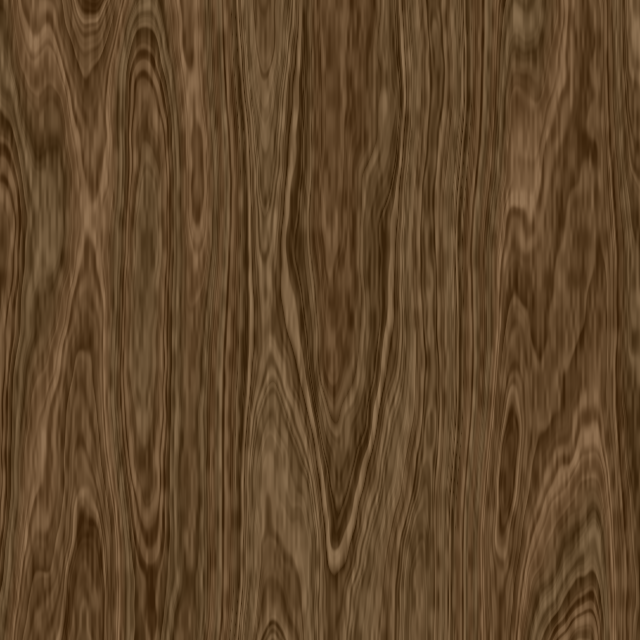
A WebGL 2 fragment shader for this texture:

```glsl
#version 300 es
precision highp float;

uniform vec2 u_resolution;
out vec4 fragColor;

const vec3 DARK_WOOD = vec3(0.245, 0.155, 0.060);
const vec3 LIGHT_WOOD = vec3(0.530, 0.420, 0.300);

// Integer hash of a lattice cell, giving two values in 0..1
vec2 hash2(vec2 cell) {
    uvec2 q = uvec2(ivec2(cell)) * uvec2(1597334673u, 3812015801u);
    uint n = (q.x ^ q.y) * 1597334673u;
    n = (n ^ (n >> 15)) * 2246822519u;
    n ^= n >> 13;
    return vec2(n & 65535u, n >> 16) / 65535.0;
}

vec2 fade(vec2 f) {
    return f * f * f * (f * (f * 6.0 - 15.0) + 10.0);
}

// Value noise in 0..1
float valueNoise(vec2 p) {
    vec2 i = floor(p);
    vec2 w = fade(p - i);
    float low = mix(hash2(i).x, hash2(i + vec2(1, 0)).x, w.x);
    float high = mix(hash2(i + vec2(0, 1)).x, hash2(i + vec2(1, 1)).x, w.x);
    return mix(low, high, w.y);
}

float cornerSlope(vec2 cell, vec2 offset) {
    return dot(hash2(cell) * 2.0 - 1.0, offset);
}

// Gradient noise, roughly -0.7..0.7
float gradientNoise(vec2 p) {
    vec2 i = floor(p);
    vec2 f = p - i;
    vec2 w = fade(f);
    vec2 e = vec2(1, 0);
    float low = mix(cornerSlope(i, f), cornerSlope(i + e.xy, f - e.xy), w.x);
    float high = mix(cornerSlope(i + e.yx, f - e.yx), cornerSlope(i + e.xx, f - e.xx), w.x);
    return mix(low, high, w.y);
}

// Growth height: its contours are the grain lines
float growthField(vec2 p) {
    float sway = 0.045 * gradientNoise(p * vec2(2.0, 2.4) + 31.7);
    float x = p.x + sway;
    float h = 1.35 * gradientNoise(vec2(x * 4.6, p.y * 0.6) + vec2(7.3, 3.4));
    h += 2.2 * valueNoise(vec2(x * 5.3 + 2.6, 19.0));
    h += 0.5 * valueNoise(vec2(x * 13.0 + 8.1, 29.0));
    h += 0.25 * gradientNoise(vec2(x * 6.5, p.y * 1.6) + vec2(51.2, 12.8));
    h += 0.06 * gradientNoise(p * vec2(17.0, 5.0) + 73.1);
    h += 0.022 * gradientNoise(p * vec2(48.0, 16.0) + 17.9);
    return h;
}

// Layered bands along the growth height, faded where finer than a pixel
float ringTone(float t, float footprint) {
    float sum = 0.0;
    float weight = 0.29;
    float scale = 1.0;
    for (int k = 0; k < 4; k++) {
        float visible = 1.0 - smoothstep(0.8, 1.9, footprint * scale);
        sum += weight * visible * (valueNoise(vec2(t * scale, 5.0 + float(k) * 11.0)) - 0.5);
        weight *= 0.97;
        scale *= 2.0;
    }
    return sum;
}

// Occasional narrow dark seams between bands
float seam(float t, float footprint) {
    float ridge = 1.0 - abs(2.0 * valueNoise(vec2(t * 0.9, 83.0)) - 1.0);
    float gate = smoothstep(0.4, 0.7, valueNoise(vec2(t * 0.37, 97.0)));
    return pow(ridge, 10.0) * gate * (1.0 - smoothstep(0.8, 1.8, footprint));
}

// Fine upright fibres and pores
float fibreTone(vec2 p) {
    float fine = valueNoise(p * vec2(270.0, 32.0)) - 0.5;
    float broad = valueNoise(p * vec2(130.0, 12.0) + 40.0) - 0.5;
    return 0.75 * fine + 0.25 * broad;
}

void main() {
    vec2 p = gl_FragCoord.xy / u_resolution.y;

    float t = growthField(p) * 13.0;
    float footprint = fwidth(t);

    float tone = 0.46 + 1.6 * ringTone(t, footprint);
    tone -= 0.42 * seam(t, footprint);
    tone += 0.62 * fibreTone(p);
    tone = clamp(tone, -0.1, 1.08);

    // Slight drift between reddish and olive brown
    float warmth = valueNoise(vec2(t * 0.6, 131.0)) - 0.5;
    vec3 colour = mix(DARK_WOOD, LIGHT_WOOD, tone);
    colour += warmth * vec3(0.014, -0.008, -0.008);

    fragColor = vec4(clamp(colour, 0.0, 1.0), 1.0);
}
```
